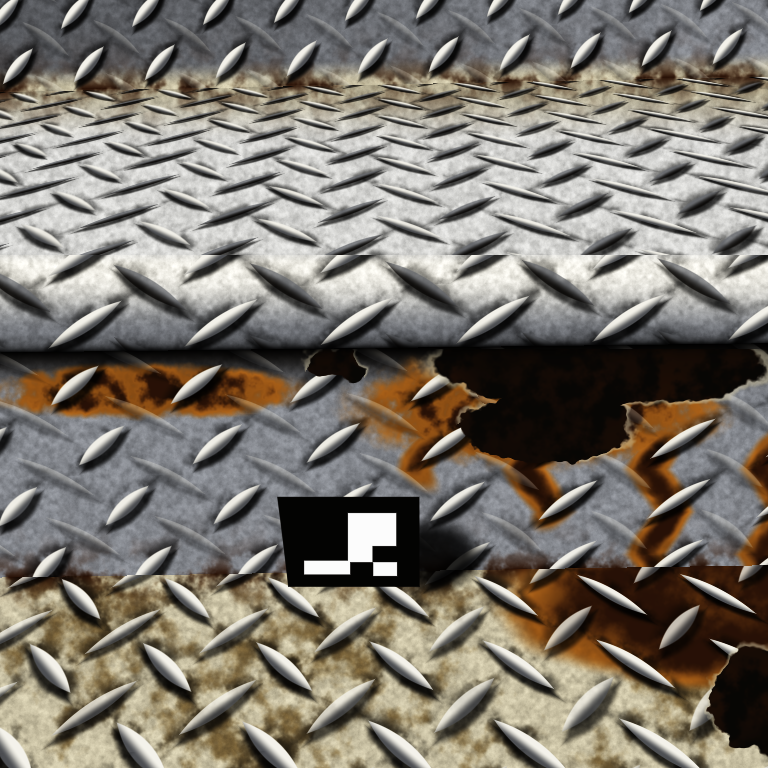
Give the GLSL for this texture, as a Shadertoy shader.

```glsl
// Worn diamond-plate steps with peeling paint, rust and a small marker card.
const vec3 PAINT = vec3(.52, .53, .55);
const vec3 TREAD = vec3(.79, .79, .78);
const vec3 SAND = vec3(.75, .72, .62);
const vec3 GLINT = vec3(.93, .92, .88);
const vec3 OCHRE = vec3(.6, .38, .13);
const vec3 RUST = vec3(.2, .1, .04);
const vec3 SOOT = vec3(.05, .04, .03);
const vec2 REACH = vec2(.265, .32);
const float GRAIN = .4;

struct Panel { vec2 grid, cell, gain; vec3 color; };

float hash(vec2 p) {
  vec3 q = fract(p.xyx * .1031);
  q += dot(q, q.yzx + 33.33);
  return fract((q.x + q.y) * q.z);
}

float noise(vec2 p) {
  vec2 i = floor(p), f = fract(p);
  f *= f * (3. - 2. * f);
  return mix(mix(hash(i), hash(i + vec2(1, 0)), f.x),
             mix(hash(i + vec2(0, 1)), hash(i + 1.), f.x), f.y);
}

float fbm(vec2 p) {
  float sum = 0., amp = .5;
  for (int i = 0; i < 4; i++) {
    sum += amp * noise(p);
    p = mat2(1.6, 1.2, -1.2, 1.6) * p + 7.3;
    amp *= .5;
  }
  return sum;
}

float box(vec2 p, vec2 lo, vec2 hi, float aa) {
  vec2 d = abs(p - .5 * (lo + hi)) - .5 * (hi - lo);
  return smoothstep(aa, -aa, max(d.x, d.y));
}

float blob(vec2 p, float x, float y, float rx, float ry) {
  return 1. - length((p - vec2(x, y)) / vec2(rx, ry));
}

// Blade lattice and paint of each face; y runs downward
Panel panelAt(vec2 p) {
  float x = p.x - .5, y = p.y, s, v;
  vec3 c;
  if (y < .12 - .02 * p.x) {
    v = (y + .028 * x - .038) / .07;
    c = mix(PAINT * mix(.7, 1., p.x), SAND, smoothstep(.085, .118, y + .02 * p.x));
    return Panel(vec2(x / .0924 - .23 - .18 * v, v), vec2(.0924, .07), vec2(.2, 1), c);
  }
  if (y < .332) {
    v = y + .024 * x + .169;
    s = .342 * v;
    c = mix(SAND * .9, TREAD, smoothstep(.11, .19, y));
    return Panel(vec2(x / s - .2, .43 - 4.388 / v), vec2(s, v * v / 4.388), vec2(.9, -.8), c);
  }
  if (y < .459 - .012 * p.x) {
    v = (y + .012 * x - .371) / .094;
    c = mix(mix(TREAD, GLINT, smoothstep(.325, .345, y)), PAINT * .9, smoothstep(.35, .435, y));
    return Panel(vec2(x / .177 - .28, v), vec2(.177, .094), vec2(-.75, 1), c);
  }
  if (y < .752 - .016 * p.x) {
    v = (y + .012 * x - .458) / .0785;
    s = .209 - .1 * y;
    c = mix(SOOT, PAINT, smoothstep(.445, .52, y));
    return Panel(vec2(x / s - .89 - .1 * v, v), vec2(s, .0785), vec2(.25, .95), c);
  }
  v = y + .008 * x + .104;
  s = .157 * v;
  return Panel(vec2(x / s - .14, .8 - 9.505 / v), vec2(s, v * v / 9.505), vec2(1, .75), SAND);
}

// Signed distance to a pointed lens
float lens(vec2 d, vec2 axis, float w) {
  float len = length(axis), t = dot(d, axis) / (len * len);
  return abs(axis.x * d.y - axis.y * d.x) / len - w * (1. - t * t);
}

// Raised blades: cast shadow, grime, lit face
vec3 addBlade(vec3 col, Panel f, vec2 shift, float lean, float gain, float grit, float aa) {
  vec2 d = (fract(f.grid - shift + .5) - .5) * f.cell, axis = REACH * f.cell * vec2(1, lean);
  float h = f.cell.y, w = .1 * h, k = abs(gain), face = lens(d, axis, w);
  col *= 1. - .75 * k * smoothstep(.06 * h, -.03 * h, lens(d - vec2(.02, .1) * h, axis, w));
  col *= 1. - .55 * k * grit * smoothstep(.2 * h, 0., face);
  float side = smoothstep(.9 * w, -.6 * w, d.y - axis.y / axis.x * d.x);
  vec3 lit = gain > 0. ? mix(PAINT * .65, GLINT, side) : mix(SOOT, PAINT * .8, side);
  return mix(col, lit, k * smoothstep(aa, -aa, face));
}

void mainImage(out vec4 fragColor, in vec2 fragCoord) {
  vec2 p = fragCoord / iResolution.xy;
  p.y = 1. - p.y;
  float aa = .8 / iResolution.y, foot = p.y - .752 + .016 * p.x;
  float cloud = fbm(p * 9.), rough = fbm(p * 45. + 3.), grit = smoothstep(.3, .65, rough);
  float base = step(0., foot), riser = step(.455, p.y) - base;

  // Paint, stains and dirty creases
  Panel f = panelAt(p);
  vec3 col = f.color * (1. + GRAIN * (fbm(p * 150.) - .47));
  col *= mix(vec3(1), vec3(.62, .55, .42), base * smoothstep(.42, .66, .5 * (cloud + rough)));
  float crease = exp(-50. * min(abs(foot), abs(p.y - .118 + .02 * p.x)));
  col = mix(col, RUST, crease * grit);

  // Rust runs, blooms and spill
  float bend = .07 * abs(fract(p.y * 9.) - .5) + .035 * cloud - .035;
  float column = (fract((p.x - bend - .555) / .15 + .5) - .5) * .15;
  float runs = exp(-1500. * column * column) * step(.48, p.x) * smoothstep(.53, .6, p.y);
  runs *= smoothstep(.67, .58, p.y - .5 * max(p.x - .6, 0.));
  float bloom = max(blob(p, .7, .53, .34, .11), blob(p, .19, .51, .3, .05));
  float spill = base * smoothstep(0., .6, blob(p, .91, .79, .33, .13)) * (.45 + cloud);
  float rust = max(spill, riser * max(runs, smoothstep(0., .7, bloom) * (.25 + rough)));
  col = mix(col, OCHRE * (.75 + .5 * rough), smoothstep(.15, .5, rust));
  col = mix(col, RUST, smoothstep(.5, .95, rust + .4 * rough - .2));

  // Raised pattern
  col = addBlade(col, f, vec2(0), 1., f.gain.x, grit, aa);
  col = addBlade(col, f, vec2(.52, .5), -1., f.gain.y, grit, aa);

  // Ragged holes with pale rims
  vec2 q = p + .035 * (vec2(rough, fbm(p * 28. + 19.)) - .48);
  float hole = max(blob(q, .775, .475, .215, .055), blob(q, .715, .555, .108, .047));
  hole = max(hole, .4 * blob(q, .435, .472, .035, .022));
  hole = .05 * max(mix(-1., hole, riser), blob(q, 1., .91, .075, .07));
  col = mix(col, SAND, .55 * smoothstep(-.005, -.001, hole) * step(.45, cloud));
  col = mix(col, mix(SOOT, RUST, grit * cloud), smoothstep(-aa, aa, hole));

  // Shadows of step edge and card
  col *= 1. - .85 * exp(-130. * abs(p.y - .459 + .012 * p.x));
  col *= 1. - .8 * smoothstep(0., .5, blob(p, .565, .725, .075, .055));

  // Marker card
  vec2 c = p - vec2(.7 * max(p.y - .647, 0.) * (.55 - p.x), 0);
  col = mix(col, SOOT * .5, box(c, vec2(.361, .647), vec2(.546, .764), aa));
  float white = box(p, vec2(.453, .668), vec2(.516, .711), aa);
  white = max(white, box(p, vec2(.453, .7), vec2(.485, .732), aa));
  white = max(white, box(p, vec2(.396, .73), vec2(.456, .748), aa));
  white = max(white, box(p, vec2(.486, .732), vec2(.517, .75), aa));
  col = clamp(mix(col, vec3(.98), white), 0., 1.);

  // Contrast
  fragColor = vec4(mix(col, col * col * (3. - 2. * col), .5), 1);
}
```
